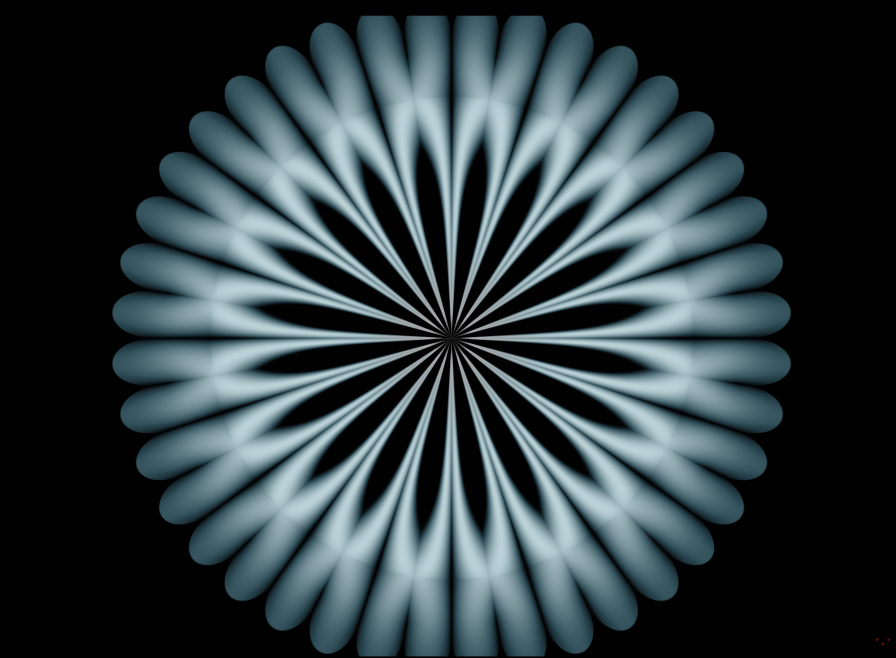
Reproduce this background procedurally as a Shadertoy shader.

```glsl
// A steel-blue rosette of forty rounded petals around twenty black inner leaves.
// The polar plane is folded into one half sector, then shaded by a bright ridge
// that wraps each leaf and blends outward into softly lit petal lobes.

const float PI = 3.14159265;
const float SECTORS = 20.0;
const vec2 CENTER = vec2(0.504, 0.486);
const float RADIUS = 0.517;
const vec3 TEAL = vec3(0.16, 0.28, 0.32);
const vec3 PALE = vec3(0.73, 0.82, 0.84);
const vec3 EMBER = vec3(0.32, 0.06, 0.02);

// Angular fold: 0 on a leaf axis, 1 on the spoke between two leaves
float foldSector(vec2 p, float sectors) {
    float turn = atan(p.y, p.x) / (2.0 * PI);
    return abs(fract(turn * sectors) - 0.5) * 2.0;
}

// Black leaf, bright ridge around it, dim seam along the spoke
float leafTone(float u, float r) {
    float leafEdge = 0.55 - 0.55 * pow(r / 0.55, 5.0);
    float ridge = 0.8 * sqrt(max(0.0, 1.0 - pow(r / 0.71, 4.0)));
    float rise = smoothstep(leafEdge, ridge + 0.001, u);
    float toSeam = clamp((u - ridge) / (1.0 - ridge), 0.0, 1.0);
    float seamDepth = smoothstep(0.0, 0.72, r);
    return rise * (1.0 - seamDepth * toSeam * toSeam);
}

// Rounded outer lobe, dark at both seams and fading toward the tip
float lobeTone(float u, float r) {
    float across = pow(max(sin(PI * u), 0.0), 0.65);
    return across * mix(0.78, 0.36, smoothstep(0.72, 1.0, r));
}

// Coverage of the scalloped outline
float outline(float u, float r, float blur) {
    float side = 2.0 * u - 1.0;
    float rim = 0.87 + 0.13 * sqrt(max(0.0, 1.0 - side * side));
    return 1.0 - smoothstep(rim - blur, rim + blur, r);
}

// Black to teal to pale ramp
vec3 steelRamp(float t) {
    vec3 dark = TEAL * smoothstep(0.0, 0.36, t);
    return mix(dark, PALE, clamp((t - 0.3) / 0.7, 0.0, 1.0));
}

vec3 rosette(vec2 p, float pixel) {
    float r = length(p) / RADIUS;
    float u = foldSector(p, SECTORS);
    float tone = mix(leafTone(u, r), lobeTone(u, r), smoothstep(0.66, 0.86, r));
    tone *= mix(0.35, 1.0, smoothstep(0.015, 0.07, r));
    tone *= mix(0.82, 1.0, smoothstep(0.1, 0.4, r));
    vec3 color = steelRamp(tone);
    // Spokes turn greyer toward the hub
    float grey = dot(color, vec3(0.333));
    color = mix(vec3(grey), color, smoothstep(0.0, 0.3, r));
    return color * outline(u, r, pixel / RADIUS);
}

// Three tiny embers in the lower right corner
float embers(vec2 uv, float aspect) {
    float glow = 0.0;
    for (int i = 0; i < 3; i++) {
        float k = float(i);
        vec2 spot = vec2(0.979 + 0.0065 * k, 0.028 - 0.007 * mod(k, 2.0));
        vec2 d = (uv - spot) * vec2(aspect, 1.0);
        glow += 1.0 - smoothstep(0.0008, 0.0035, length(d));
    }
    return glow;
}

void mainImage(out vec4 fragColor, in vec2 fragCoord) {
    float pixel = 1.0 / iResolution.y;
    float aspect = iResolution.x * pixel;
    vec2 uv = fragCoord / iResolution.xy;

    // Four samples keep the narrow spokes smooth
    vec3 color = vec3(0.0);
    for (int i = 0; i < 4; i++) {
        vec2 jitter = vec2(float(i % 2), float(i / 2)) * 0.5 - 0.25;
        vec2 p = (fragCoord + jitter - CENTER * iResolution.xy) * pixel;
        color += 0.25 * rosette(p, pixel);
    }

    // Flat cut at the top and bottom edges
    float band = 1.0 - smoothstep(0.976 - pixel, 0.976 + pixel, uv.y);
    band *= smoothstep(0.001, 0.004, uv.y);
    color *= band;
    color += EMBER * embers(uv, aspect) + vec3(0.002, 0.002, 0.004);
    fragColor = vec4(color, 1.0);
}
```
